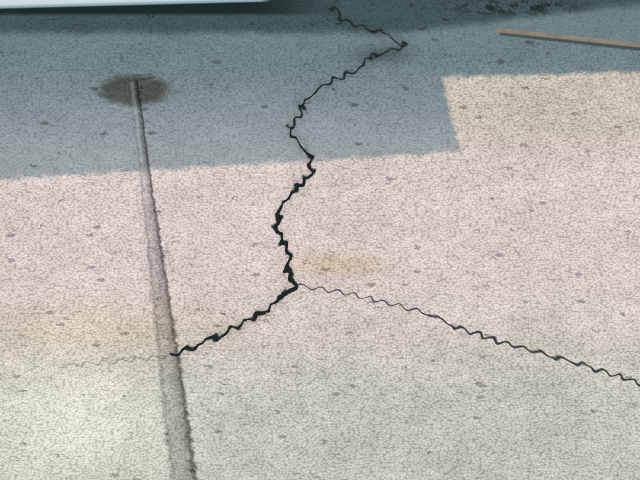
A Shadertoy shader for this texture:

```glsl
// Weathered concrete slab with a branching crack, a worn groove and a cast shadow.
#define GRAIN_SCALE 150.0
#define GRAIN_AMOUNT 0.24
#define MOTTLE_AMOUNT 0.10
#define CRACK_WIDTH 0.0042
#define CRACK_JITTER 0.0042
#define SHADOW_SOFTNESS 0.007
#define LIT_PINK vec3(0.83, 0.78, 0.765)
#define LIT_GREY vec3(0.745, 0.752, 0.705)
#define SHADE_NEAR vec3(0.60, 0.63, 0.645)
#define SHADE_FAR vec3(0.43, 0.50, 0.52)
#define DEEP_SHADE vec3(0.25, 0.32, 0.33)
#define CRACK_COLOR vec3(0.13, 0.15, 0.15)

const vec2 mainCrack[20] = vec2[20](
    vec2(.691, .986), vec2(.715, .958), vec2(.816, .924), vec2(.844, .905),
    vec2(.773, .882), vec2(.748, .856), vec2(.677, .825), vec2(.627, .785),
    vec2(.632, .767), vec2(.602, .733), vec2(.646, .670), vec2(.649, .642),
    vec2(.587, .573), vec2(.575, .528), vec2(.604, .465), vec2(.599, .436),
    vec2(.616, .406), vec2(.552, .351), vec2(.460, .302), vec2(.361, .259));
const vec2 sideCrack[7] = vec2[7](
    vec2(.616, .406), vec2(.72, .39), vec2(.885, .349), vec2(.946, .321),
    vec2(1.042, .288), vec2(1.18, .25), vec2(1.34, .20));

vec2 hash2(vec2 cell) {
    vec3 h = fract(cell.xyx * vec3(.1031, .1030, .0973));
    h += dot(h, h.yzx + 33.33);
    return fract((h.xx + h.yz) * h.zy);
}

// Distance to the nearest scattered point, about 0.45 on average
float cellular(vec2 p) {
    vec2 cell = floor(p), f = p - cell;
    float nearest = 4.0;
    for (int j = -1; j <= 1; j++)
        for (int i = -1; i <= 1; i++) {
            vec2 o = vec2(i, j);
            vec2 d = o + hash2(cell + o) - f;
            nearest = min(nearest, dot(d, d));
        }
    return sqrt(nearest);
}

// Layered sines, roughly -1 to 1
float waves(vec2 p) {
    float sum = 0.0, amp = 0.5;
    for (int i = 0; i < 5; i++) {
        sum += amp * sin(p.x + 1.7 * sin(p.y)) * cos(p.y * 1.1 + sin(p.x * 0.7));
        p = mat2(1.5, 1.1, -1.1, 1.5) * p + 2.3;
        amp *= 0.68;
    }
    return sum;
}

float segment(vec2 p, vec2 a, vec2 b) {
    vec2 ab = b - a;
    return length(p - a - ab * clamp(dot(p - a, ab) / dot(ab, ab), 0.0, 1.0));
}

float blob(vec2 p, vec2 center, vec2 radius) {
    vec2 d = (p - center) / radius;
    return exp(-dot(d, d));
}

void mainImage(out vec4 fragColor, in vec2 fragCoord) {
    vec2 p = fragCoord / iResolution.y;
    float aa = 1.0 / iResolution.y;
    vec2 ground = p * vec2(1.0, 1.5);
    float mottle = waves(ground * 17.0);
    float rough = waves(ground * 75.0 + 4.0);
    float grain = 0.45 - cellular(ground * GRAIN_SCALE);
    float coarse = 0.45 - cellular(ground * 48.0 + 0.4 * mottle);

    // Sunlit concrete
    vec3 lit = mix(LIT_GREY, LIT_PINK, smoothstep(.12, .42, p.y + .04 * mottle));
    lit = mix(lit, vec3(.77, .73, .68), smoothstep(.62, .78, p.y));
    lit += vec3(.12, .12, .10) * blob(p, vec2(.13, .12), vec2(.22, .13));
    lit -= vec3(.02, .05, .12) * blob(p, vec2(.70, .448), vec2(.10, .025));
    lit -= vec3(.0, .015, .05) * blob(p, vec2(.2, .32), vec2(.3, .06));

    // Shadow with a stepped edge
    vec3 shade = mix(SHADE_NEAR, SHADE_FAR, smoothstep(.65, .90, p.y));
    float wobble = .004 * rough;
    float lowerSun = .627 + .06 * p.x - p.y + wobble;
    float rightSun = min(p.x - .92 - .245 * (.839 - p.y), .839 + .03 * (p.x - .92) - p.y) + wobble;
    float sun = smoothstep(-SHADOW_SOFTNESS, SHADOW_SOFTNESS, max(lowerSun, rightSun));
    vec3 col = mix(shade, lit, sun);
    float backEdge = .932 + .055 * smoothstep(.8, 1.33, p.x) + .004 * mottle;
    col = mix(col, DEEP_SHADE, .9 * smoothstep(-.012, .012, p.y - backEdge));

    // Surface grain
    float contrast = mix(.55, 1.0, sun) * mix(1.0, .6, smoothstep(.85, .97, p.y));
    col += contrast * (GRAIN_AMOUNT * grain + MOTTLE_AMOUNT * (.35 * mottle + .35 * rough + .6 * coarse));
    float pits = 1.0 - smoothstep(.05, .12, cellular(ground * vec2(9.0, 14.0) + 3.0));
    col *= 1.0 - .25 * pits * step(.1, rough);

    // Groove and damp stain around its far end
    float stain = smoothstep(1.25, .65, length((p - vec2(.28, .812)) / vec2(.078, .032)) + .15 * rough);
    col *= 1.0 - stain * vec3(.36, .39, .44);
    float halfWidth = mix(.026, .009, smoothstep(0.0, .83, p.y));
    float across = (p.x - .278 - .127 * (.832 - p.y)) / halfWidth + .22 * rough;
    float along = smoothstep(.837, .829, p.y);
    float trough = along * smoothstep(1.2, .8, abs(across));
    col *= 1.0 - trough * (.13 + .12 * smoothstep(-.4, .8, across) + .2 * coarse);
    col *= 1.0 - along * .30 * (exp(-pow((across - .85) / .22, 2.0)) + .4 * exp(-pow((across + .9) / .2, 2.0)));
    col += trough * .16 * smoothstep(.5, .85, p.y) * smoothstep(.3, -.3, across);
    float twig = segment(p, vec2(.268, .831), vec2(.322, .839));
    col = mix(col, vec3(.25), .65 * smoothstep(.003, .001, twig));

    // Cracks, with ragged sides and varying width
    vec2 q = p + CRACK_JITTER * vec2(sin(p.y * 190.0 + 3.0 * sin(p.x * 90.0)), sin(p.x * 170.0 + 2.0 * sin(p.y * 75.0)));
    float dMain = 9.0, dSide = 9.0;
    for (int i = 0; i < 19; i++) dMain = min(dMain, segment(q, mainCrack[i], mainCrack[i + 1]));
    for (int i = 0; i < 6; i++) dSide = min(dSide, segment(q, sideCrack[i], sideCrack[i + 1]));
    float wMain = CRACK_WIDTH * (.3 + .8 * blob(vec2(p.y, 0.0), vec2(.5, 0.0), vec2(.27, 1.0))) * (1.0 + .7 * rough);
    float wSide = CRACK_WIDTH * (.27 + .25 * smoothstep(.8, .95, p.x)) * (1.0 + .4 * rough);
    float open = max(smoothstep(aa, -aa, dMain - wMain), .85 * smoothstep(aa, -aa, dSide - wSide));
    float hairline = abs(q.y - .226 - .09 * p.x);
    float faint = smoothstep(.003, .0, hairline) * smoothstep(.365, .34, p.x) * smoothstep(.0, .25, p.x);
    col *= 1.0 - .18 * exp(-dMain / .007) - .25 * faint;
    col *= 1.0 - .22 * blob(p, vec2(.80, .885), vec2(.06, .018));
    col = mix(col, CRACK_COLOR, open);

    // Rubble, stick and pipe along the far side
    col *= 1.0 - .5 * blob(p, vec2(1.07, .985), vec2(.13, .016)) * smoothstep(-.2, .3, rough);
    float stick = segment(p, vec2(1.04, .937), vec2(1.36, .903));
    float stickShadow = segment(p, vec2(1.045, .930), vec2(1.36, .895));
    col = mix(col, vec3(.22, .26, .26), .7 * smoothstep(.006, .002, stickShadow));
    col = mix(col, vec3(.55, .51, .46) + .06 * rough, smoothstep(aa, -aa, stick - .0045));
    float pipeBottom = .982 + .026 * p.x;
    col = mix(col, vec3(.09, .14, .14), .85 * smoothstep(.965, .975, p.y) * smoothstep(.75, .5, p.x));
    vec3 pipe = mix(vec3(.50, .60, .63), vec3(.80, .86, .88), smoothstep(.0, .010, p.y - pipeBottom));
    col = mix(col, pipe, smoothstep(-aa, aa, p.y - pipeBottom) * smoothstep(.57, .54, p.x));

    fragColor = vec4(clamp(col, 0.0, 1.0), 1.0);
}
```
